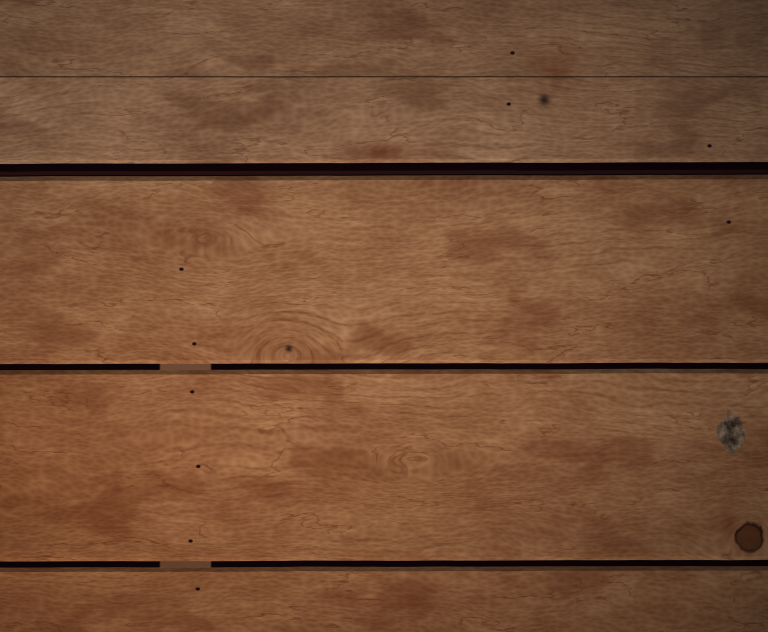
A WebGL 1 fragment shader for this texture:

```glsl
precision highp float;
uniform vec2 u_resolution;

const float PITCH = 0.312;
const float FIRST_GAP = 0.108;
const float SEAM = 0.8785;
const vec3 DARK_WOOD = vec3(0.41, 0.24, 0.145);
const vec3 LIGHT_WOOD = vec3(0.65, 0.49, 0.35);
const vec3 RED_STAIN = vec3(0.36, 0.18, 0.10);
const vec3 GAP_BLACK = vec3(0.05, 0.015, 0.025);
const vec3 GAP_BROWN = vec3(0.14, 0.06, 0.055);
const vec3 SHIM = vec3(0.40, 0.27, 0.19);
const vec3 SCRAPE = vec3(0.43, 0.37, 0.31);

float hash(vec2 p) {
  return fract(sin(dot(p, vec2(127.1, 311.7))) * 43758.55);
}

// Distance to the nearest scattered point
float cells(vec2 p) {
  float nearest = 2.0;
  for (int i = 0; i < 9; i++) {
    float n = float(i);
    vec2 cell = floor(p) + vec2(mod(n, 3.0), floor(n / 3.0)) - 1.0;
    nearest = min(nearest, length(cell + vec2(hash(cell), hash(cell + 37.3)) - p));
  }
  return nearest;
}

// Layered, rotated sines, roughly -1 to 1
float waves(vec2 p) {
  float sum = 0.0, amp = 0.5;
  for (int i = 0; i < 6; i++) {
    p = mat2(0.8, 0.6, -0.6, 0.8) * p * 1.75 + 1.9;
    sum += amp * sin(p.x + 1.4 * sin(p.y));
    amp *= 0.62;
  }
  return sum;
}

float spot(vec2 p, vec2 centre, vec2 radius) {
  vec2 d = (p - centre) / radius;
  return exp(-dot(d, d));
}

float band(float v, float low, float high, float soft) {
  return smoothstep(low - soft, low + soft, v) * (1.0 - smoothstep(high - soft, high + soft, v));
}

// Curls the grain height around a centre
float curl(float h, vec2 p, vec2 centre, vec2 radius, float amount) {
  float ring = centre.y + length((p - centre) * vec2(radius.y / radius.x, 1.0));
  return mix(h, ring, amount * spot(p, centre, radius));
}

float grainHeight(vec2 p, float board) {
  float h = p.y + 0.027 * waves(vec2(p.x * 1.6, p.y * 4.0) + board * 7.3);
  float second = band(board, 0.5, 1.5, 0.1);
  float third = band(board, -0.5, 0.5, 0.1);
  h = curl(h, p, vec2(0.455, 0.437), vec2(0.11, 0.085), second);
  h = curl(h, p, vec2(0.33, 0.625), vec2(0.13, 0.06), 0.7 * second);
  h = curl(h, p, vec2(0.66, 0.275), vec2(0.16, 0.05), 0.8 * third);
  return curl(h, p, vec2(1.186, 0.148), vec2(0.07, 0.06), third);
}

vec3 woodColor(vec2 p, float board) {
  float h = grainHeight(p, board);
  float blotch = waves(vec2(p.x * 3.0, h * 9.0) + board * 3.7);
  float mottle = waves(p * vec2(13.0, 24.0) + board * 5.1);
  float streak = cells(vec2(p.x * 18.0, h * 150.0) + board * 19.0) - 0.45;
  float grit = cells(vec2(p.x * 75.0, h * 230.0)) - 0.45;
  float ring = pow(0.5 + 0.5 * sin(h * 380.0 + 3.0 * blotch + 1.5 * mottle), 7.0);
  float figured = smoothstep(0.0, 0.7, blotch) + spot(p, vec2(0.45, 0.46), vec2(0.11, 0.06));
  // Thin broken creases follow the zero lines of the sines
  float crease = 1.0 - smoothstep(0.0, 0.1, abs(waves(vec2(p.x * 8.0, h * 32.0) + board)));
  crease *= smoothstep(0.0, 0.5, mottle);
  float tone = 0.56 + 0.16 * blotch + 0.14 * mottle + 0.26 * streak + 0.33 * grit;
  tone -= 0.2 * ring * figured + 0.32 * crease;
  vec3 color = mix(DARK_WOOD, LIGHT_WOOD, tone);
  float red = smoothstep(0.3, 0.9, waves(p * vec2(7.0, 15.0) + board * 2.3));
  return mix(color, RED_STAIN, 0.35 * red);
}

// Rows of nail holes, plus a few strays
float nailHoles(vec2 p, float px) {
  float mask = 0.0;
  for (int i = 0; i < 10; i++) {
    float n = float(i) + 2.0;
    vec2 nail = vec2(0.285 + 0.03 * hash(vec2(n, 2.0)), PITCH * floor(n / 3.0) + 0.118 * mod(n, 3.0) - 0.168);
    vec2 stray = vec2(1.2 * hash(vec2(n, 5.0)), 0.6 + 0.38 * hash(vec2(n, 9.0)));
    float d = length((p - mix(nail, stray, step(7.5, n))) * vec2(0.75, 1.0));
    mask = max(mask, 1.0 - smoothstep(0.0025 - px, 0.0025 + px, d));
  }
  return mask;
}

void main() {
  vec2 uv = gl_FragCoord.xy / u_resolution;
  vec2 p = vec2(uv.x * u_resolution.x / u_resolution.y, uv.y);
  float px = 0.7 / u_resolution.y;
  float board = floor((p.y - FIRST_GAP) / PITCH) + step(SEAM, p.y);
  vec3 color = woodColor(p, board);
  // Paler upper boards, warmer lower left
  float grey = dot(color, vec3(0.3, 0.6, 0.1));
  color = mix(color, grey * vec3(1.22, 0.95, 0.76), 0.4 * step(1.5, board));
  color *= mix(vec3(1.0), vec3(1.02, 0.9, 0.8), (1.0 - uv.x) * (1.0 - smoothstep(0.2, 0.7, uv.y)));
  // Stains and a worn patch
  float rough = 0.75 + 0.5 * waves(p * 24.0);
  float stain = spot(p, vec2(0.61, 0.76), vec2(0.07, 0.012)) + 0.6 * spot(p, vec2(0.88, 0.89), vec2(0.04));
  stain += spot(p, vec2(1.155, 0.177), vec2(0.014, 0.024));
  color = mix(color, RED_STAIN, clamp(0.7 * stain * rough, 0.0, 0.8));
  float worn = smoothstep(0.3, 0.45, spot(p, vec2(1.157, 0.322), vec2(0.022, 0.04)) * rough);
  color = mix(color, SCRAPE * (0.75 + 0.5 * waves(p * 90.0)), 0.85 * worn);
  // Dark knots and nail holes
  float knot = length((p - vec2(1.186, 0.148)) * vec2(1.0, 0.88)) + 0.003 * waves(p * 40.0);
  color = mix(color, RED_STAIN * (0.6 + 0.3 * rough), 0.8 - 0.8 * smoothstep(0.018, 0.025, knot));
  color = mix(color, GAP_BLACK, 0.8 * rough * band(knot, 0.018, 0.021, 0.002));
  float pips = spot(p, vec2(0.457, 0.448), vec2(0.005)) + spot(p, vec2(0.861, 0.842), vec2(0.008));
  color = mix(color, GAP_BLACK, max(0.7 * pips, 0.85 * nailHoles(p, px)));
  // Fine seam in the top board
  color *= 1.0 - 0.6 * band(p.y - SEAM, -0.0009, 0.0009, px);
  // Gaps with pale lips, bevels and shims
  for (int i = 0; i < 3; i++) {
    float n = float(i);
    float wide = step(1.5, n);
    float reach = mix(0.0048, 0.01, wide);
    float d = p.y - FIRST_GAP - PITCH * n - 0.002 * (p.x - 0.6) - 0.0005 * waves(vec2(p.x * 9.0, n));
    color *= 1.0 + 0.12 * band(d, reach, reach + 0.006, px) - 0.36 * band(d, -reach - 0.007, -reach, px);
    vec3 inside = mix(GAP_BLACK, GAP_BROWN, wide * band(d, -0.008, -0.002, 0.001));
    inside = mix(inside, SHIM, (1.0 - wide) * band(p.x, 0.253, 0.334, 0.002));
    color = mix(color, inside, band(d, -reach, reach, px));
  }
  // Light falls off towards the upper right
  vec2 away = uv - vec2(0.36, 0.48);
  color *= 1.06 - 0.8 * dot(away, away);
  gl_FragColor = vec4(clamp(color, 0.0, 1.0), 1.0);
}
```
